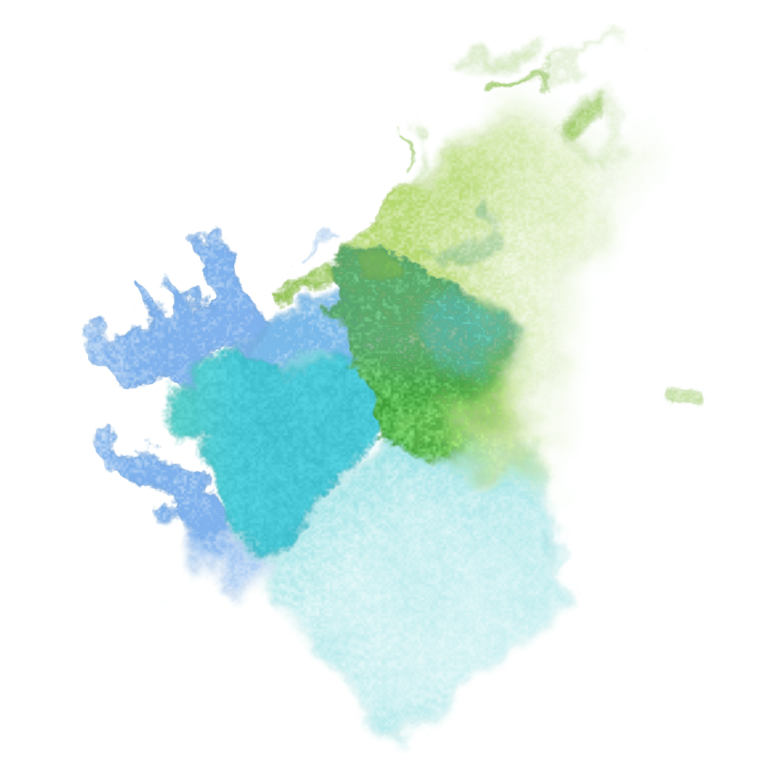
A WebGL 2 fragment shader for this background:

```glsl
#version 300 es
precision highp float;
// Watercolour washes of green, teal and blue bleeding together on white paper.
// Each wash is a union of rounded quads and tapered strokes, bent by noise,
// then laid on with its own edge softness, darkened rim and paper grain.
uniform vec2 u_resolution;
out vec4 fragColor;

float hash(vec2 p) {
    return fract(sin(dot(p, vec2(127.1, 311.7))) * 43758.5);
}

float noise(vec2 p) {
    vec2 i = floor(p), f = fract(p), e = vec2(1, 0);
    f = f * f * (3.0 - 2.0 * f);
    return mix(mix(hash(i), hash(i + e), f.x),
               mix(hash(i + e.yx), hash(i + e.xx), f.x), f.y);
}

float fbm(vec2 p) {
    float sum = 0.0, amp = 0.5;
    for (int i = 0; i < 5; i++) {
        sum += amp * noise(p);
        p = mat2(1.6, 1.2, -1.2, 1.6) * p + 7.3;
        amp *= 0.5;
    }
    return sum;
}

// Signed distance to the line a-b, positive on its right side
float edge(vec2 p, vec2 a, vec2 b) {
    return dot(p - a, normalize(vec2(b.y - a.y, a.x - b.x)));
}

// Convex quad with softened corners, counterclockwise
float quad(vec2 p, vec2 a, vec2 b, vec2 c, vec2 d) {
    vec4 e = vec4(edge(p, a, b), edge(p, b, c), edge(p, c, d), edge(p, d, a));
    return log(dot(exp(55.0 * e), vec4(1))) / 55.0;
}

// Stroke from a to b whose radius runs from ra to rb
float stroke(vec2 p, vec2 a, vec2 b, float ra, float rb) {
    vec2 s = b - a;
    float h = clamp(dot(p - a, s) / dot(s, s), 0.0, 1.0);
    return length(p - a - s * h) - mix(ra, rb, h);
}

// Lay grainy pigment over the paper, slightly darker along the rim
float grain, cloud;
vec3 paint(vec3 base, vec3 pigment, float d, float soft, float strength) {
    d += 0.006 * grain;
    float rim = 0.07 * exp(-d * d / 2e-5);
    float load = strength * (1.0 + 0.9 * cloud + 0.8 * grain);
    return mix(base, pigment * (1.0 - rim), smoothstep(soft, -soft, d) * clamp(load, 0.0, 1.0));
}

void main() {
    vec2 uv = gl_FragCoord.xy / u_resolution;
    vec2 bend = vec2(fbm(uv * 19.0), fbm(uv * 19.0 + 40.0)) - 0.48;
    vec2 p = uv + bend * 0.075, q = uv + bend * 0.11;
    cloud = fbm(uv * 9.0 + 3.0) - 0.48;
    grain = mix(noise(uv * 290.0), noise(uv * 140.0), 0.4) - 0.5;
    vec3 leaf = vec3(.60, .79, .36), blue = vec3(.50, .70, .93);
    vec3 col = vec3(.995, 1, .997);

    // Pale cyan wash, densest toward the upper left
    float d = min(quad(p, vec2(.39, .20), vec2(.505, .02), vec2(.73, .19), vec2(.70, .43)),
                  quad(p, vec2(.32, .26), vec2(.42, .15), vec2(.69, .425), vec2(.50, .435)));
    float thin = 0.3 + 0.32 * smoothstep(0.04, 0.3, distance(uv, vec2(.56, .19)));
    thin *= 1.0 - 0.3 * smoothstep(.55, .72, uv.x);
    col = paint(col, vec3(.49, .85, .87), d, 0.014, thin);
    d = stroke(q, vec2(.70, .31), vec2(.74, .255), .004, .011);
    col = paint(col, vec3(.49, .85, .87), d, 0.012, 0.25);

    // Light green wash, crisp on the left and fading to the right
    d = min(quad(p, vec2(.41, .645), vec2(.69, .40), vec2(.73, .61), vec2(.56, .795)),
            quad(p, vec2(.51, .745), vec2(.72, .58), vec2(.82, .80), vec2(.66, .86)));
    float fade = smoothstep(.48, .74, uv.x);
    col = paint(col, vec3(.71, .85, .44), d, mix(0.004, 0.055, fade), 0.9 - 0.54 * fade);

    // Curled hook at its tip
    d = abs(distance(p, vec2(.78, .842)) - .037) - .008;
    col = paint(col, leaf, d, 0.01, 0.25);
    d = stroke(p, vec2(.742, .845), vec2(.785, .87), .013, .01);
    col = paint(col, leaf, d, 0.008, 0.75);

    // Loose green marks
    d = min(stroke(q, vec2(.645, .893), vec2(.69, .908), .006, .004),
            stroke(q, vec2(.515, .80), vec2(.522, .82), .002, .004));
    col = paint(col, leaf, d, 0.006, 0.65);
    d = min(stroke(q, vec2(.60, .92), vec2(.67, .942), .004, .009),
            stroke(q, vec2(.69, .912), vec2(.80, .946), .003, .001));
    d = min(d, stroke(q, vec2(.54, .78), vec2(.555, .806), .002, .005));
    col = paint(col, leaf, d, 0.013, 0.33);
    d = stroke(uv + bend * 0.02, vec2(.873, .487), vec2(.908, .481), .009, .009);
    col = paint(col, leaf, d, 0.003, 0.42);

    // Blue fingers on the upper left
    d = min(stroke(q, vec2(.168, .55), vec2(.25, .545), .033, .046),
            stroke(q, vec2(.288, .675), vec2(.315, .56), .024, .042));
    d = min(d, min(stroke(q, vec2(.19, .62), vec2(.225, .575), .007, .018),
                   stroke(q, vec2(.24, .63), vec2(.265, .55), .008, .036)));
    col = paint(col, blue, d, 0.004, 0.87);
    d = quad(p, vec2(.29, .51), vec2(.50, .51), vec2(.475, .63), vec2(.37, .61));
    col = paint(col, vec3(.48, .73, .92), d, 0.007, 0.88);
    d = stroke(q, vec2(.415, .68), vec2(.385, .652), .007, .003);
    col = paint(col, blue, d, 0.005, 0.4);

    // Blue arm on the lower left, dissolving at its foot
    d = min(stroke(q, vec2(.148, .445), vec2(.17, .40), .015, .025),
            min(stroke(q, vec2(.17, .40), vec2(.25, .355), .026, .028),
                stroke(q, vec2(.25, .355), vec2(.285, .285), .028, .04)));
    float foot = smoothstep(.34, .26, uv.y);
    col = paint(col, blue, d, mix(0.004, 0.025, foot), 0.9 - 0.35 * foot);

    // Teal body, greener along its left side
    d = min(quad(p, vec2(.24, .52), vec2(.27, .41), vec2(.495, .415), vec2(.49, .54)),
            quad(p, vec2(.255, .44), vec2(.335, .245), vec2(.405, .32), vec2(.51, .435)));
    d = min(d, quad(p, vec2(.20, .44), vec2(.27, .405), vec2(.30, .52), vec2(.20, .495)));
    vec3 teal = mix(vec3(.36, .82, .79), vec3(.27, .77, .83), smoothstep(.20, .33, uv.x));
    col = paint(col, teal + 0.1 * (cloud + grain), d, 0.007, 1.3);
    d = stroke(q, vec2(.385, .535), vec2(.44, .53), .008, .01);
    col = paint(col, vec3(.52, .85, .89), d, 0.006, 0.65);

    // Dark green overlap: teal glaze on the right, deep base
    d = min(quad(p, vec2(.41, .65), vec2(.48, .54), vec2(.64, .60), vec2(.46, .695)),
            quad(p, vec2(.465, .61), vec2(.48, .42), vec2(.70, .385), vec2(.645, .62)));
    vec3 green = mix(vec3(.28, .66, .26), vec3(.38, .70, .46), smoothstep(.47, .57, uv.y));
    float glaze = smoothstep(.07, .02, distance(q, vec2(.59, .57)));
    green = mix(green, vec3(.36, .74, .68), 0.85 * glaze);
    fade = smoothstep(.57, .69, p.x + 0.2 * cloud);
    green = mix(green, leaf, fade * smoothstep(.56, .48, uv.y));
    col = paint(col, green + 0.28 * (cloud + grain), d, mix(0.004, 0.03, fade), 1.1 - 0.55 * fade);

    // Olive crescent, grey-green smudge and thin leaf stroke along the top
    d = stroke(p, vec2(.475, .665), vec2(.515, .642), .012, .016);
    col = paint(col, vec3(.49, .72, .33), d, 0.005, 0.7);
    d = stroke(q, vec2(.575, .675), vec2(.62, .69), .006, .015);
    col = paint(col, vec3(.57, .77, .60), d, 0.01, 0.6);
    d = stroke(p, vec2(.373, .61), vec2(.425, .638), .005, .008);
    col = paint(col, leaf, d, 0.004, 0.85);

    fragColor = vec4(clamp(col, 0.0, 1.0), 1);
}
```
